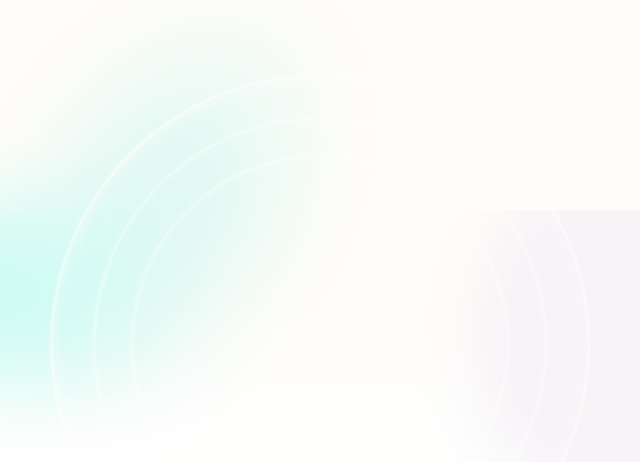
Give the GLSL for this background, as a Shadertoy shader.

```glsl
#define RING_CENTER vec2(0.693, 0.255)
#define RING_WIDTH 0.0045
#define HORIZON 0.545
#define CREAM vec3(0.999, 0.990, 0.975)
#define WHITE vec3(0.995, 0.996, 0.992)
#define MINT vec3(0.880, 0.975, 0.955)
#define AQUA vec3(0.800, 0.985, 0.955)
#define LILAC vec3(0.968, 0.952, 0.970)

// Soft elliptical glow: 1 at the center, 0 at the given radii
float glow(vec2 p, vec2 center, vec2 radii, float angle) {
    float c = cos(angle), s = sin(angle);
    vec2 d = p - center;
    d = vec2(c * d.x + s * d.y, c * d.y - s * d.x);
    return 1.0 - smoothstep(0.0, 1.0, length(d / radii));
}

// Soft-edged ring line
float ring(float dist, float radius, float width) {
    float offset = (dist - radius) / width;
    return exp(-offset * offset);
}

void mainImage(out vec4 fragColor, in vec2 fragCoord) {
    vec2 p = fragCoord / iResolution.y;
    float pixel = 1.0 / iResolution.y;

    // Warm ground, cooler near the bottom
    vec3 color = mix(WHITE, CREAM, smoothstep(0.05, 0.38, p.y));
    float below = 1.0 - smoothstep(HORIZON - pixel, HORIZON + pixel, p.y);

    // Tilted mint cloud and aqua glow at the left
    float mint = glow(p, vec2(0.343, 0.549), vec2(0.632, 0.433), 0.985);
    float aqua = glow(p, vec2(0.0, 0.368), vec2(0.505, 0.365), 0.0);
    color = mix(color, MINT, mint);
    color = mix(color, AQUA, aqua * mix(0.82, 0.95, below));

    // Lilac glow at the right, cut along the horizon
    float lilac = glow(p, vec2(1.336, 0.278), vec2(0.487, 0.596), 0.0);
    color = mix(color, LILAC, below * smoothstep(0.0, 0.6, lilac));

    // Concentric rings, the outermost one with a wider inner sheen
    float dist = length(p - RING_CENTER);
    float light = 0.0;
    for (int i = 0; i < 3; i++) {
        float k = float(i);
        float radius = 0.581 - 0.092 * k + 0.005 * k * (k - 1.0);
        light = max(light, ring(dist, radius, RING_WIDTH) * (i == 0 ? 0.55 : 0.36));
    }
    float sheen = smoothstep(0.550, 0.581, dist) * (1.0 - smoothstep(0.581, 0.586, dist));
    light = max(light, 0.22 * sheen);
    color = mix(color, vec3(0.998, 0.996, 0.990), light);

    fragColor = vec4(color, 1.0);
}
```
